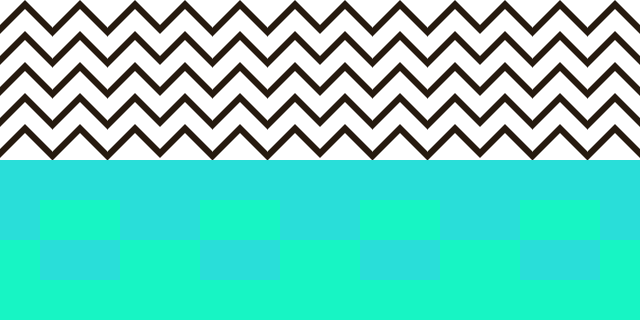
Give the GLSL for this pattern, as a WebGL 2 fragment shader.

```glsl
#version 300 es
precision highp float;

uniform vec2 u_resolution;
out vec4 outColor;

const vec3 WHITE = vec3(1.0);
const vec3 INK = vec3(0.15, 0.10, 0.06);
const vec3 CYAN = vec3(0.16, 0.87, 0.85);
const vec3 MINT = vec3(0.09, 0.96, 0.77);

// Lengths are in tiles; a tile is half the canvas height.
const float ROWS = 5.0;
const float ROW_STEP = 0.1938;
const float FIRST_ROW = 0.0280;
const float ZIG_RUN = 0.1719;
const float LINE_HALF_HEIGHT = 0.0279;

// Coverage of the region where d < 0, smoothed over one pixel.
float coverage(float d, float pixel) {
    return clamp(0.5 - d / pixel, 0.0, 1.0);
}

// Triangle wave with unit slope: 0 at t = 0, run at t = run.
float triangle(float t, float run) {
    return abs(mod(t + run, 2.0 * run) - run);
}

float boxDistance(vec2 p, vec2 halfSize) {
    vec2 q = abs(p) - halfSize;
    return length(max(q, 0.0)) + min(max(q.x, q.y), 0.0);
}

// Stacked zigzags, mirrored about the tile centre; drop is measured from the top.
float zigzagDistance(float fromCentre, float drop) {
    float y = drop - FIRST_ROW - triangle(abs(fromCentre), ZIG_RUN);
    float row = clamp(floor(y / ROW_STEP + 0.5), 0.0, ROWS - 1.0);
    return (abs(y - row * ROW_STEP) - LINE_HALF_HEIGHT) * inversesqrt(2.0);
}

vec3 zigzagBand(float fromCentre, float drop, float pixel) {
    return mix(WHITE, INK, coverage(zigzagDistance(fromCentre, drop), pixel));
}

// Two stripes whose colours swap inside a central block.
vec3 blockBand(vec2 p, float pixel) {
    float mint = coverage(p.y, pixel);
    float swapped = coverage(boxDistance(p, vec2(0.25)), pixel);
    return mix(CYAN, MINT, mix(mint, 1.0 - mint, swapped));
}

void main() {
    float pixel = 2.0 / u_resolution.y;
    vec2 p = gl_FragCoord.xy * pixel;
    float fromCentre = fract(p.x) - 0.5;

    vec3 upper = zigzagBand(fromCentre, 2.0 - p.y, pixel);
    vec3 lower = blockBand(vec2(fromCentre, p.y - 0.5), pixel);
    outColor = vec4(mix(upper, lower, coverage(p.y - 1.0, pixel)), 1.0);
}
```
